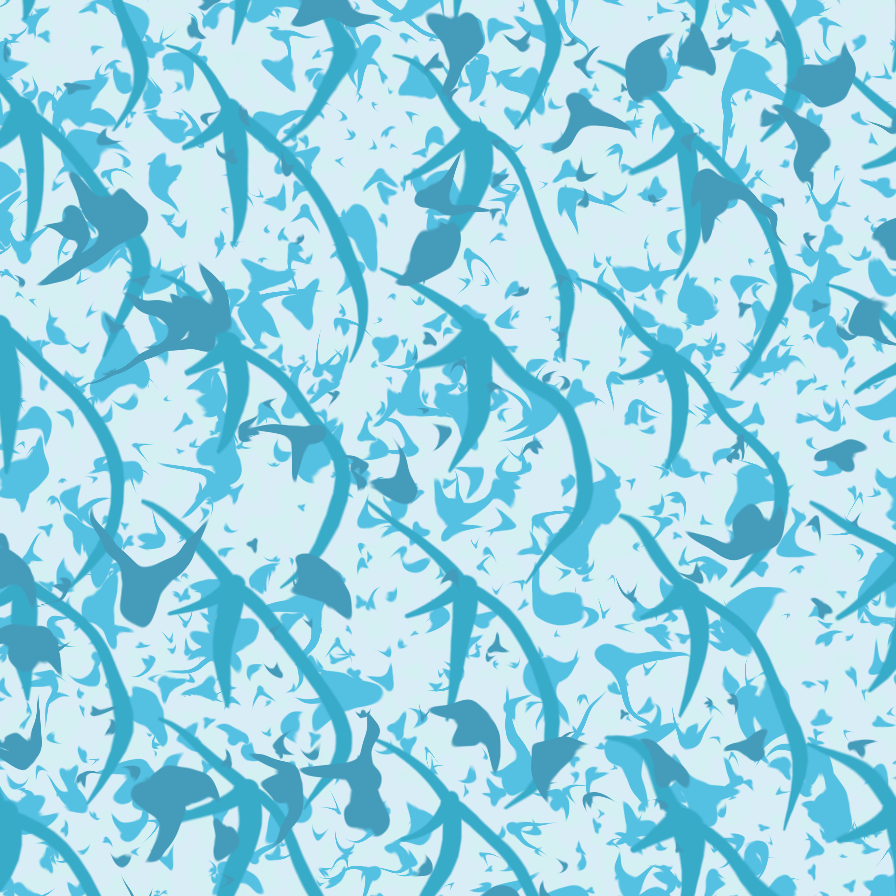
Reproduce this pattern procedurally as a Shadertoy shader.

```glsl
// Pale blue ground strewn with curved flecks and a lattice of branching veins.
// Flecks are bent, lobed discs on jittered grids; each vein is a group of
// tapered Bezier strokes repeated per lattice cell, with a gentle warp.

const vec3 GROUND_COOL = vec3(0.85, 0.93, 0.97);
const vec3 GROUND_MINT = vec3(0.83, 0.94, 0.95);
const vec3 FLECK_BLUE  = vec3(0.33, 0.755, 0.89);
const vec3 VEIN_TEAL   = vec3(0.22, 0.67, 0.79);
const vec3 SHARD_DARK  = vec3(0.27, 0.61, 0.73);
const float SOFTNESS = 0.0019;
const float TAU = 6.28318;

// Three random values from a cell and a seed
vec3 hash3(vec2 cell, float seed) {
    vec3 p = fract(vec3(cell, seed) * vec3(0.1031, 0.1030, 0.0973));
    p += dot(p, p.yxz + 33.33);
    return fract((p.xxy + p.yxx) * p.zyx);
}

// Smooth noise vector in -0.5..0.5
vec2 noise2(vec2 p, float seed) {
    vec2 i = floor(p), f = fract(p);
    f = f * f * (3.0 - 2.0 * f);
    vec2 low = mix(hash3(i, seed).xy, hash3(i + vec2(1, 0), seed).xy, f.x);
    vec2 high = mix(hash3(i + vec2(0, 1), seed).xy, hash3(i + 1.0, seed).xy, f.x);
    return mix(low, high, f.y) - 0.5;
}

vec2 rotate(vec2 p, float angle) {
    float c = cos(angle), s = sin(angle);
    return vec2(c * p.x - s * p.y, s * p.x + c * p.y);
}

// Bent oval with three pointed lobes
float fleckDistance(vec2 p, float radius, vec3 rnd) {
    vec2 q = rotate(p, rnd.x * TAU);
    q.y += (rnd.y - 0.5) * 1.8 * q.x * q.x / radius;
    q *= vec2(0.78, 1.3);
    float angle = atan(q.y, q.x);
    float lobe = 0.5 + 0.5 * cos(3.0 * angle + rnd.z * TAU);
    float outline = mix(0.9, 0.55 + 0.95 * lobe * lobe, 0.3 + 0.7 * rnd.y);
    return length(q) - radius * outline;
}

// Nearest fleck on a jittered grid; radius is a fraction of the cell
float scatter(vec2 uv, float cells, float radius, float chance, float seed) {
    vec2 g = uv * cells, base = floor(g);
    float d = 1.0;
    for (int y = -1; y <= 1; y++)
    for (int x = -1; x <= 1; x++) {
        vec2 cell = base + vec2(x, y);
        vec3 place = hash3(cell, seed);
        if (place.z > chance) continue;
        vec3 form = hash3(cell, seed + 7.0);
        float size = radius * mix(0.55, 1.35, place.z / chance);
        d = min(d, fleckDistance(g - cell - place.xy, size, form));
    }
    return d / cells;
}

// Quadratic Bezier stroke; half widths at start, middle and end
float strokeDistance(vec2 p, vec2 a, vec2 b, vec2 c, vec3 width) {
    const int STEPS = 7;
    float d = 10.0;
    vec2 from = a;
    for (int i = 1; i <= STEPS; i++) {
        float t1 = float(i) / float(STEPS), t0 = t1 - 1.0 / float(STEPS);
        vec2 to = mix(mix(a, b, t1), mix(b, c, t1), t1);
        vec2 dir = to - from;
        float h = clamp(dot(p - from, dir) / dot(dir, dir), 0.0, 1.0);
        float t = mix(t0, t1, h);
        float w = mix(mix(width.x, width.y, t), mix(width.y, width.z, t), t);
        d = min(d, length(p - from - dir * h) - w);
        from = to;
    }
    return d;
}

// One vein: slanting stem, falling tail, thick side branch and short spur
float veinDistance(vec2 p, vec3 rnd) {
    vec2 fork = vec2(0.36, -0.32);
    vec2 elbow = vec2(0.80, -0.78 - 0.08 * rnd.x);
    vec2 tail = vec2(0.84 - 0.34 * rnd.y, -1.38);
    vec2 branch = vec2(0.20 + 0.20 * rnd.z, -0.82 - 0.14 * rnd.x);
    float d = strokeDistance(p, vec2(0), vec2(0.16, -0.06), fork, vec3(0.008, 0.024, 0.034));
    d = min(d, strokeDistance(p, fork, vec2(0.62, -0.45), elbow, vec3(0.036, 0.022, 0.032)));
    d = min(d, strokeDistance(p, elbow, vec2(0.94, -1.08), tail, vec3(0.032, 0.050, 0.006)));
    d = min(d, strokeDistance(p, fork, vec2(0.44, -0.62), branch, vec3(0.058, 0.062, 0.008)));
    return min(d, strokeDistance(p, fork, vec2(0.28, -0.42), vec2(0.12, -0.48), vec3(0.05, 0.03, 0.012)));
}

// Veins on a lattice; each reaches one cell right and one cell down
float veinLattice(vec2 uv, float cells) {
    vec2 g = uv * cells, base = floor(g);
    float d = 10.0;
    for (int y = 0; y <= 1; y++)
    for (int x = -1; x <= 0; x++) {
        vec2 cell = base + vec2(x, y);
        vec2 start = vec2(0.68, 0.74) + 0.14 * (hash3(cell, 31.0).xy - 0.5);
        d = min(d, veinDistance(g - cell - start, hash3(cell, 37.0)));
    }
    return d / cells;
}

float coverage(float d) {
    return 1.0 - smoothstep(-SOFTNESS, SOFTNESS, d);
}

void mainImage(out vec4 fragColor, in vec2 fragCoord) {
    vec2 uv = fragCoord / iResolution.y;
    vec2 ragged = uv + 0.013 * noise2(uv * 38.0, 3.0);
    vec2 swayed = uv + 0.034 * noise2(uv * 11.0, 5.0);

    // Ground with a faint tint shift
    float tint = smoothstep(-0.1, 0.2, noise2(uv * 60.0, 9.0).x);
    vec3 color = mix(GROUND_COOL, GROUND_MINT, tint);

    // Light flecks in three sizes
    float flecks = scatter(ragged, 12.0, 0.29, 0.68, 11.0);
    flecks = min(flecks, scatter(ragged, 24.0, 0.26, 0.62, 13.0));
    flecks = min(flecks, scatter(ragged, 44.0, 0.20, 0.30, 17.0));
    color = mix(color, FLECK_BLUE, coverage(flecks));

    // Veins, then dark shards over them
    color = mix(color, VEIN_TEAL, coverage(veinLattice(swayed, 4.0)));
    float shards = scatter(ragged, 9.0, 0.27, 0.30, 19.0);
    shards = min(shards, scatter(ragged, 30.0, 0.22, 0.11, 23.0));
    color = mix(color, SHARD_DARK, coverage(shards));

    fragColor = vec4(color, 1.0);
}
```
